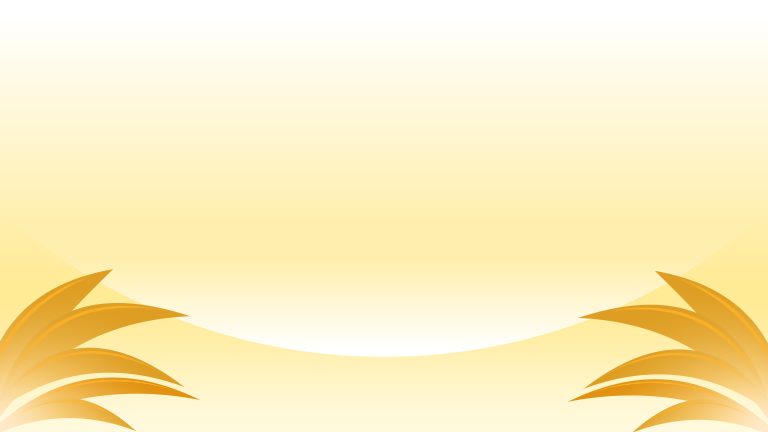
Give the GLSL for this background, as a WebGL 2 fragment shader.

```glsl
#version 300 es
precision highp float;
// Cream and gold backdrop: a wide hanging disc with curved golden leaves in both lower corners.

uniform vec2 u_resolution;
out vec4 fragColor;

// Backdrop; lengths are in canvas heights.
const vec3 WHITE = vec3(1.0);
const vec3 CREAM = vec3(1.0, 0.937, 0.685);
const vec3 BUTTER = vec3(1.0, 0.918, 0.585);
const vec3 FLOOR_CREAM = vec3(1.0, 0.980, 0.880);
const float DISC_RADIUS = 1.343;
const float DISC_BOTTOM = 0.174;

// Leaf colours and shading.
const vec3 GOLD = vec3(0.870, 0.620, 0.140);
const vec3 AMBER = vec3(0.880, 0.570, 0.060);
const vec3 PALE_GOLD = vec3(0.975, 0.810, 0.460);
const vec3 RIB_COLOR = vec3(1.0, 0.700, 0.150);
const vec3 GLOW_COLOR = vec3(1.0, 0.915, 0.790);
const float FADE_REACH = 0.36;
const float GLOW_REACH = 0.11;
const float RIB_PLACE = 0.82;
const float RIB_WIDTH = 0.075;
const float RIGHT_DROP = 0.004;

// Each leaf: base and tip, then upper and lower bulge relative to its length.
const int LEAVES = 5;
const vec4 LEAF_SPAN[LEAVES] = vec4[](
  vec4(-0.046, 0.028, 0.262, 0.377),
  vec4(-0.023, 0.000, 0.440, 0.268),
  vec4(-0.046, 0.016, 0.427, 0.104),
  vec4(-0.023, 0.000, 0.463, 0.074),
  vec4(-0.028, -0.014, 0.315, 0.002));
const vec2 LEAF_BULGE[LEAVES] = vec2[](
  vec2(0.200, 0.020), vec2(0.281, 0.131), vec2(0.278, 0.149),
  vec2(0.175, 0.090), vec2(0.250, 0.110));
const int AMBER_LEAF = 3;

// Pixel coverage from a signed distance, positive inside.
float coverage(float inside) {
  return clamp(0.5 + inside * u_resolution.y, 0.0, 1.0);
}

vec3 outerGradient(float y) {
  vec3 color = mix(FLOOR_CREAM, BUTTER, smoothstep(-0.03, 0.33, y));
  return mix(color, WHITE, clamp((y - 0.34) / 0.66, 0.0, 1.0));
}

vec3 discGradient(float y) {
  float upper = clamp((y - 0.49) / 0.48, 0.0, 1.0);
  float lower = clamp((0.395 - y) / 0.205, 0.0, 1.0);
  return mix(CREAM, WHITE, max(upper, lower));
}

// Lays one crescent over the color; its edges are two arcs sharing base and tip.
vec3 paintLeaf(vec3 color, vec2 p, int i) {
  vec2 base = LEAF_SPAN[i].xy;
  vec2 axis = LEAF_SPAN[i].zw - base;
  float len = length(axis);
  vec2 q = p - base;
  vec2 local = vec2(dot(q, axis), dot(q, vec2(-axis.y, axis.x))) / (len * len);

  float arch = 4.0 * local.x * (1.0 - local.x);
  vec2 edge = LEAF_BULGE[i] * arch;
  vec2 slope = LEAF_BULGE[i] * 4.0 * (1.0 - 2.0 * local.x);
  vec2 inside = vec2(edge.x - local.y, local.y - edge.y) * len / sqrt(1.0 + slope * slope);
  float cover = coverage(inside.x) * coverage(inside.y);

  // Body fades toward the corner and toward the inner edge.
  float across = (local.y - edge.y) / max(edge.x - edge.y, 0.0001);
  float fade = 1.0 - smoothstep(0.0, FADE_REACH, length(p) - 0.06 * (1.0 - across));
  vec3 body = mix(i == AMBER_LEAF ? AMBER : GOLD, PALE_GOLD, fade);

  // Bright rib under the upper edge.
  float rib = 1.0 - smoothstep(0.3 * RIB_WIDTH, RIB_WIDTH, abs(across - RIB_PLACE));
  rib *= smoothstep(0.12, 0.4, local.x) * (1.0 - smoothstep(0.75, 0.95, local.x));
  body = mix(body, RIB_COLOR, 0.8 * rib);

  body = mix(body, GLOW_COLOR, exp(-dot(p, p) / (GLOW_REACH * GLOW_REACH)));
  return mix(color, body, cover);
}

void main() {
  vec2 p = gl_FragCoord.xy / u_resolution.y;
  float width = u_resolution.x / u_resolution.y;

  // Backdrop and disc.
  vec2 discCenter = vec2(0.5 * width, DISC_BOTTOM + DISC_RADIUS);
  float disc = coverage(DISC_RADIUS - distance(p, discCenter));
  vec3 color = mix(outerGradient(p.y), discGradient(p.y), disc);

  // Leaves, mirrored about the middle, back to front.
  bool rightSide = p.x > 0.5 * width;
  vec2 corner = vec2(min(p.x, width - p.x), p.y + (rightSide ? RIGHT_DROP : 0.0));
  for (int i = 0; i < LEAVES; i++) {
    color = paintLeaf(color, corner, i);
  }

  fragColor = vec4(color, 1.0);
}
```
